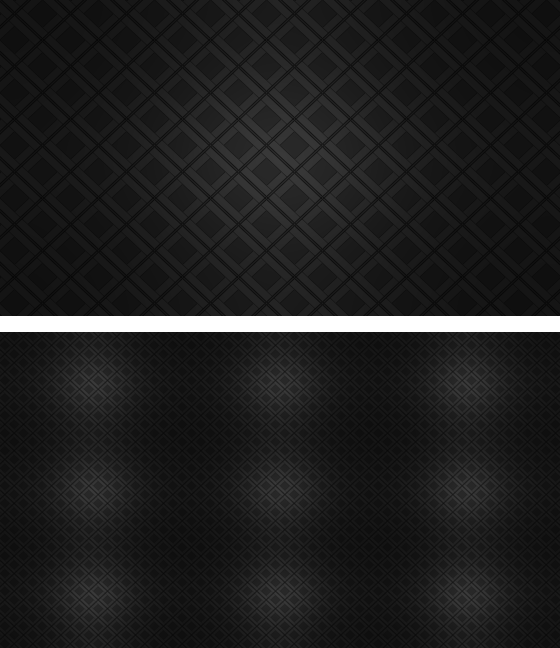
Top: one tile. Bottom: repeated 3 by 3.
Write a WebGL 2 fragment shader that draws this pattern.

```glsl
#version 300 es
precision highp float;
// Dark diagonal plaid: recessed squares, overlapping bands and twin grooves under a soft central glow.

uniform vec2 u_resolution;
out vec4 fragColor;

const float PI = 3.14159265;

// Coverage of a line of the given width at distance d, kept even when thinner than a pixel.
float lineMask(float d, float width, float pixel) {
    float soft = max(pixel, width);
    return clamp((0.5 * (width + soft) - abs(d)) / soft, 0.0, 1.0) * width / soft;
}

// Smooth-edged interior of a shape whose signed distance is d.
float fillMask(float d, float pixel) {
    return 1.0 - smoothstep(-0.5 * pixel, 0.5 * pixel, d);
}

void main() {
    vec2 uv = gl_FragCoord.xy / u_resolution;

    // Whole repeats across and down, turned into diagonal cell axes.
    vec2 grid = vec2(10.0, 6.0) * (uv - 0.5) - vec2(0.26, 0.24);
    vec2 diagonal = vec2(grid.x + grid.y, grid.x - grid.y);
    float pixel = length(vec2(10.0, 6.0) / u_resolution);
    vec2 cell = abs(fract(diagonal + 0.5) - 0.5);

    // Bands: the falling pair runs the full cell, the rising pair tucks under it.
    float between = fillMask(cell.x - 0.265, pixel);
    float inSquare = between * fillMask(cell.y - 0.265, pixel);
    float tone = mix(1.0, 0.95, between);
    tone = mix(tone, 0.72, inSquare);

    // Hairline seams around the squares.
    float seam = max(lineMask(cell.x - 0.265, 0.018, pixel),
                     between * lineMask(cell.y - 0.265, 0.018, pixel));
    tone *= 1.0 - 0.6 * seam;

    // Narrow strip between cells, edged by two dark grooves.
    float border = 0.5 - max(cell.x, cell.y);
    tone = mix(tone, 0.82, fillMask(border - 0.03, pixel));
    float groove = max(lineMask(cell.x - 0.472, 0.024, pixel),
                       lineMask(cell.y - 0.472, 0.024, pixel));
    tone *= 1.0 - 0.65 * groove;

    // Periodic glow, brightest in the middle and smooth across the edges.
    vec2 away = sin(PI * (uv - 0.5));
    float glow = 0.072 + 0.15 * exp(-dot(away * away, vec2(1.9, 0.8)));

    fragColor = vec4(vec3(tone * glow), 1.0);
}
```
